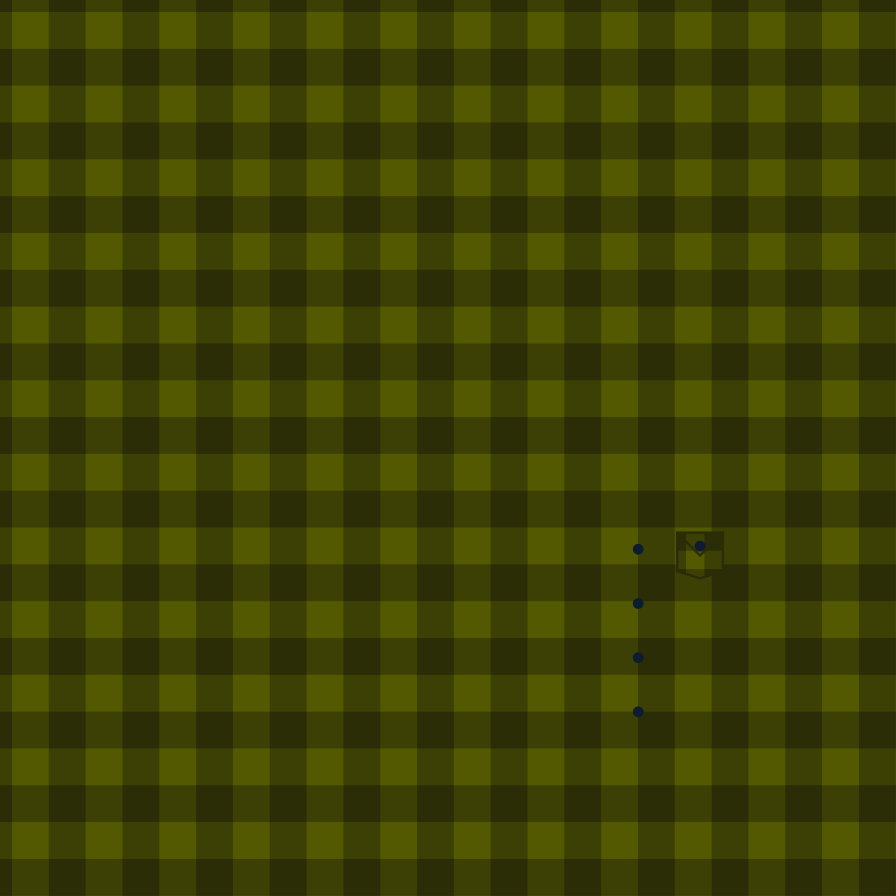
Give the GLSL for this pattern, as a three.js fragment shader.

```glsl
// Olive gingham: equal light and dark bands cross to give three flat tones.
// Bands are signed distances to a repeated strip; a column of round buttons
// and a small flapped pocket with a finer check are laid on top.
varying vec2 vUv;

const vec3 DARK = vec3(0.17, 0.175, 0.025);
const vec3 MID = vec3(0.24, 0.25, 0.02);
const vec3 LIGHT = vec3(0.32, 0.35, 0.0);
const vec3 BUTTON = vec3(0.05, 0.11, 0.18);

const float PERIOD = 0.08219;           // one light band plus one dark band
const vec2 ORIGIN = vec2(0.01342);      // first light band, from the upper left

const float BUTTON_RADIUS = 0.006;
const vec2 BUTTON_START = vec2(0.7123, 0.613);
const float BUTTON_STEP = 0.0605;
const int BUTTON_COUNT = 4;

const vec2 POCKET_TOP = vec2(0.7813, 0.5945);
const float POCKET_HALF_WIDTH = 0.0255;
const float POCKET_SIDE = 0.043;
const float POCKET_TIP = 0.051;
const float POCKET_BUTTON_DROP = 0.015;
const float SEAM_HALF_WIDTH = 0.0014;
const float POCKET_PERIOD = 0.041;
const vec2 POCKET_ORIGIN = vec2(0.7656, 0.6146);

// Antialiased fill of a signed distance
float fill(float dist, float pixel) {
  return clamp(0.5 - dist / pixel, 0.0, 1.0);
}

// Light strip over the first half of each period
float band(float x, float period, float pixel) {
  float fromCentre = abs(fract(x / period + 0.25) - 0.5);
  return fill((fromCentre - 0.25) * period, pixel);
}

// Crossed bands: none is dark, one is mid, both are light
vec3 gingham(vec2 p, float period, float pixel) {
  float layers = band(p.x, period, pixel) + band(p.y, period, pixel);
  vec3 shade = mix(DARK, MID, min(layers, 1.0));
  return mix(shade, LIGHT, max(layers - 1.0, 0.0));
}

// Pocket outline: straight sides, shallow point at the bottom
float pocketDistance(vec2 q) {
  float tip = mix(POCKET_TIP, POCKET_SIDE, abs(q.x) / POCKET_HALF_WIDTH);
  return max(abs(q.x) - POCKET_HALF_WIDTH, max(-q.y, q.y - tip));
}

void main() {
  vec2 p = vec2(vUv.x, 1.0 - vUv.y);    // measured down from the top
  float pixel = max(fwidth(vUv.x), fwidth(vUv.y));
  vec3 color = gingham(p - ORIGIN, PERIOD, pixel);

  // Pocket cloth, seams and flap
  vec2 q = p - POCKET_TOP;
  float pocket = pocketDistance(q);
  float inside = fill(pocket, pixel);
  color = mix(color, gingham(p - POCKET_ORIGIN, POCKET_PERIOD, pixel), inside);
  float flap = (q.y + abs(q.x) - POCKET_HALF_WIDTH) * 0.7071;
  float seam = fill(abs(pocket) - SEAM_HALF_WIDTH, pixel);
  seam = max(seam, inside * fill(abs(flap) - SEAM_HALF_WIDTH, pixel));
  color = mix(color, DARK, seam);

  // Buttons
  float nearest = length(q - vec2(0.0, POCKET_BUTTON_DROP));
  for (int i = 0; i < BUTTON_COUNT; i++) {
    vec2 centre = BUTTON_START + vec2(0.0, BUTTON_STEP * float(i));
    nearest = min(nearest, length(p - centre));
  }
  color = mix(color, BUTTON, fill(nearest - BUTTON_RADIUS, pixel));

  gl_FragColor = vec4(color, 1.0);
}
```
